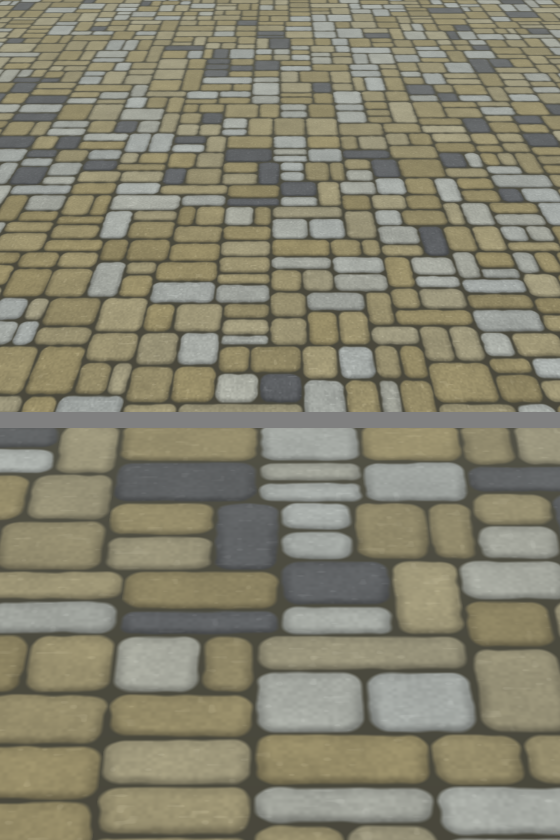
Top, the full canvas; bottom, a detail of the centre.
This texture is drawn by a Shadertoy shader. Its source:

```glsl
const float HORIZON = 1.585;                // height of the vanishing line
const vec2  SLAB_DENSITY = vec2(8.25, 18.3);
const vec2  SLAB_SHAPE = vec2(1.0, 0.8);    // ground proportions of one slab
const float EDGE_STEP = 0.15;               // step of the shifted slab edges
const float JOINT = 0.017;
const float CORNER = 0.11;
const float BEVEL = 0.085;
const float DARK_SHARE = 0.10;
const float PALE_SHARE = 0.27;
const vec3  OCHRE = vec3(0.575, 0.535, 0.395);
const vec3  SAND = vec3(0.635, 0.615, 0.515);
const vec3  PALE = vec3(0.645, 0.665, 0.652);
const vec3  SLATE = vec3(0.365, 0.375, 0.385);
const vec3  GROUT = vec3(0.285, 0.280, 0.235);
const vec3  HAZE = vec3(0.62, 0.63, 0.58);

float hash(vec2 p) {
    vec3 q = fract(p.xyx * 0.1031);
    q += dot(q, q.yzx + 33.33);
    return fract((q.x + q.y) * q.z);
}

float noise(vec2 p) {
    vec2 i = floor(p), f = fract(p);
    f = f * f * (3.0 - 2.0 * f);
    return mix(mix(hash(i), hash(i + vec2(1, 0)), f.x),
               mix(hash(i + vec2(0, 1)), hash(i + 1.0), f.x), f.y);
}

float edgeShift(vec2 corner) {
    return (floor(hash(corner + 211.0) * 5.0) - 2.0) * EDGE_STEP;
}

// Interlocking rectangles: lattice corners carry upright and level edges in turn
vec4 slabBounds(vec2 cell) {
    float a = edgeShift(cell);
    float b = edgeShift(cell + vec2(1, 0));
    float c = edgeShift(cell + vec2(0, 1));
    float d = edgeShift(cell + 1.0);
    bool even = mod(cell.x + cell.y, 2.0) < 0.5;
    vec4 shift = even ? vec4(a, b, d, c) : vec4(c, a, b, d);
    return vec4(cell, cell + 1.0) + shift;
}

// Finds the stone under p: returns its bounds and a seed
vec4 findStone(vec2 p, out vec2 seed) {
    vec2 home = floor(p), cell = home;
    vec4 box = vec4(home, home + 1.0);
    for (int j = -1; j <= 1; j++)
    for (int i = -1; i <= 1; i++) {
        vec2 c = home + vec2(i, j);
        vec4 b = slabBounds(c);
        if (all(greaterThanEqual(p, b.xy)) && all(lessThan(p, b.zw))) {
            box = b;
            cell = c;
        }
    }
    // Cut large slabs into smaller stones
    float path = 1.0;
    for (int k = 0; k < 3; k++) {
        seed = cell + path * vec2(17.3, 41.7);
        vec2 size = box.zw - box.xy;
        if (size.x * size.y < mix(0.36, 0.85, hash(seed + 3.0))) break;
        float pick = hash(seed + 7.0);
        float cut = pick < 0.5 ? 0.5 : (pick < 0.75 ? 0.38 : 0.62);
        vec2 middle = box.xy + size * cut;
        bool upright = size.x > size.y * mix(0.75, 1.4, hash(seed + 13.0));
        bool after = upright ? p.x > middle.x : p.y > middle.y;
        if (upright) { if (after) box.x = middle.x; else box.z = middle.x; }
        else         { if (after) box.y = middle.y; else box.w = middle.y; }
        path = path * 2.0 + (after ? 1.0 : 0.0);
    }
    seed = cell + path * vec2(17.3, 41.7);
    return box;
}

float roundedBox(vec2 q, vec2 halfSize, float radius) {
    vec2 e = abs(q) - halfSize + radius;
    return length(max(e, 0.0)) + min(max(e.x, e.y), 0.0) - radius;
}

vec3 stoneColour(vec2 seed) {
    float kind = hash(seed + 23.0), tone = hash(seed + 31.0);
    vec3 colour = mix(OCHRE, SAND, tone * tone);
    if (kind < DARK_SHARE) colour = SLATE;
    else if (kind < DARK_SHARE + PALE_SHARE) colour = mix(PALE, SAND, 0.35 * tone * tone);
    return colour * (0.95 + 0.1 * hash(seed + 47.0));
}

vec3 paving(vec2 uv) {
    float depth = HORIZON - uv.y;
    vec2 p = SLAB_DENSITY * vec2(uv.x, 1.0) / depth;
    vec2 seed;
    vec4 box = findStone(p, seed);
    vec2 halfSize = 0.5 * (box.zw - box.xy) * SLAB_SHAPE - JOINT;
    vec2 q = (p - 0.5 * (box.xy + box.zw)) * SLAB_SHAPE;
    float radius = min(CORNER, 0.7 * min(halfSize.x, halfSize.y));
    float dist = roundedBox(q, halfSize, radius) + 0.022 * (noise(p * 9.0 + 90.0) - 0.5);

    // Worn face: broad stains, grain and pale specks
    float near = clamp(depth / HORIZON, 0.0, 1.0);
    float stain = noise(p * 4.0 + seed) - 0.5;
    float grain = noise(p * vec2(34, 26) + 500.0) - 0.5;
    float speck = smoothstep(0.78, 0.95, noise(p * vec2(15, 19) + 300.0));
    vec3 colour = stoneColour(seed);
    colour *= 1.0 + 0.07 * stain + 0.10 * near * grain;
    colour += 0.05 * speck * near;

    // Rounded rim, lit from the far side
    float rim = smoothstep(-BEVEL, 0.0, dist);
    colour *= 1.0 - 0.17 * rim + 0.10 * rim * clamp(-q.y / halfSize.y, -1.0, 1.0) * -1.0;

    float pixel = SLAB_DENSITY.y / (depth * depth * iResolution.y);
    float soft = 0.013 + 0.35 * pixel;
    colour = mix(GROUT, colour, smoothstep(soft, -soft, dist));
    return mix(colour, HAZE, 0.22 * smoothstep(0.35, 1.0, uv.y));
}

void mainImage(out vec4 fragColor, in vec2 fragCoord) {
    vec3 sum = vec3(0.0);
    for (int k = 0; k < 4; k++) {
        vec2 offset = vec2(k % 2, k / 2) * 0.5 - 0.25;
        vec2 uv = (fragCoord + offset - vec2(0.5 * iResolution.x, 0.0)) / iResolution.y;
        sum += paving(uv);
    }
    fragColor = vec4(sum / 4.0, 1.0);
}
```
